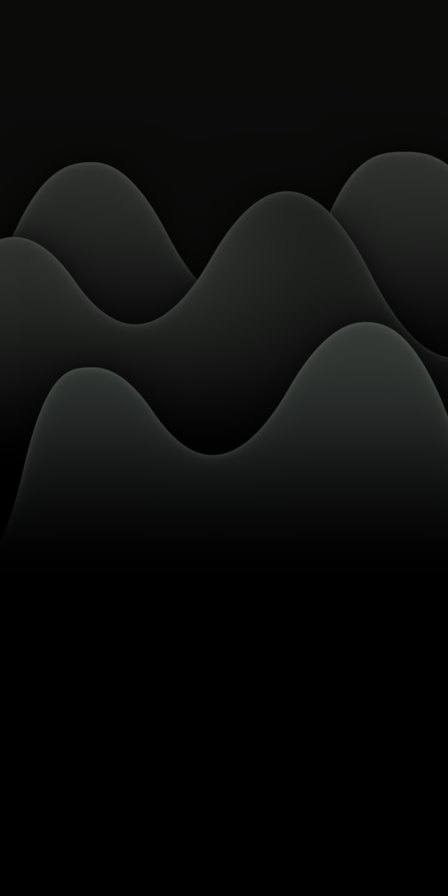
Write a Shadertoy shader that draws this background.

```glsl
const int KNOTS = 5;

// Ridge turning points: x, y, steepness of the slope to the next point
const vec3 BACK_RIDGE[KNOTS] = vec3[KNOTS](
    vec3(-0.156, 1.297, 2.5), vec3(0.208, 1.638, 2.0), vec3(0.539, 1.318, 2.8),
    vec3(0.904, 1.661, 2.5), vec3(1.302, 1.297, 2.0));
const vec3 MIDDLE_RIDGE[KNOTS] = vec3[KNOTS](
    vec3(-0.234, 1.276, 2.0), vec3(0.031, 1.471, 2.0), vec3(0.302, 1.276, 2.0),
    vec3(0.641, 1.573, 2.0), vec3(1.016, 1.201, 2.0));
const vec3 FRONT_RIDGE[KNOTS] = vec3[KNOTS](
    vec3(-0.104, 0.724, 3.0), vec3(0.208, 1.180, 2.0), vec3(0.474, 0.984, 2.0),
    vec3(0.815, 1.281, 2.3), vec3(1.177, 0.880, 2.0));

const vec3 SKY_LOW = vec3(0.034, 0.035, 0.032);
const vec3 SKY_HIGH = vec3(0.043, 0.046, 0.040);
const vec3 BACK_COLOR = vec3(0.168, 0.176, 0.168);
const vec3 MIDDLE_COLOR = vec3(0.165, 0.175, 0.165);
const vec3 FRONT_COLOR = vec3(0.198, 0.217, 0.206);
const vec3 RIM_COLOR = vec3(0.082, 0.090, 0.085);

// Heights at which each layer fades to black and reaches full colour
const vec2 BACK_FADE = vec2(1.08, 1.65);
const vec2 MIDDLE_FADE = vec2(0.93, 1.45);
const vec2 FRONT_FADE = vec2(0.69, 1.30);

const float MIDDLE_DIM = 0.70;
const float RIM_WIDTH = 0.006;
const float GLOW_WIDTH = 0.028;
const float GLOW_STRENGTH = 0.30;
const float SHADOW_WIDTH = 0.030;
const float SHADOW_STRENGTH = 0.42;

// S-shaped ramp with adjustable steepness at its centre
float ramp(float t, float steepness) {
    float s = 0.5 * pow(2.0 * min(t, 1.0 - t), steepness);
    return t < 0.5 ? s : 1.0 - s;
}

float ridgeHeight(vec3 ridge[KNOTS], float x) {
    float height = ridge[0].y;
    for (int i = 0; i < KNOTS - 1; i++) {
        vec3 a = ridge[i], b = ridge[i + 1];
        float t = clamp((x - a.x) / (b.x - a.x), 0.0, 1.0);
        height += (b.y - a.y) * ramp(t, a.z);
    }
    return height;
}

// Approximate signed distance to the ridge, positive above it
float ridgeDistance(vec3 ridge[KNOTS], vec2 p) {
    const float STEP = 0.002;
    float slope = (ridgeHeight(ridge, p.x + STEP) - ridgeHeight(ridge, p.x - STEP))
                / (2.0 * STEP);
    return (p.y - ridgeHeight(ridge, p.x)) / sqrt(1.0 + slope * slope);
}

// Lays one lit hill layer, with its cast shadow, over the scene
vec3 addLayer(vec3 scene, vec3 ridge[KNOTS], vec2 p, vec3 color, vec2 fade, float pixel) {
    float d = ridgeDistance(ridge, p);
    float depth = max(-d, 0.0);
    float light = smoothstep(fade.x, fade.y, p.y);

    scene *= 1.0 - SHADOW_STRENGTH * exp(-max(d, 0.0) / SHADOW_WIDTH);

    vec3 fill = color * light;
    float rim = exp(-depth / RIM_WIDTH) + GLOW_STRENGTH * exp(-depth / GLOW_WIDTH);
    fill += RIM_COLOR * rim * smoothstep(0.0, 0.5, light);

    return mix(scene, fill, smoothstep(pixel, -pixel, d));
}

void mainImage(out vec4 fragColor, in vec2 fragCoord) {
    // Canvas spans one unit across and two units up
    vec2 p = fragCoord / iResolution.xy * vec2(1.0, 2.0);
    float pixel = 1.0 / iResolution.x;

    vec3 color = mix(SKY_LOW, SKY_HIGH, smoothstep(1.2, 2.0, p.y));
    vec3 middleColor = MIDDLE_COLOR * mix(1.0, MIDDLE_DIM, smoothstep(0.4, 0.75, p.x));

    color = addLayer(color, BACK_RIDGE, p, BACK_COLOR, BACK_FADE, pixel);
    color = addLayer(color, MIDDLE_RIDGE, p, middleColor, MIDDLE_FADE, pixel);
    color = addLayer(color, FRONT_RIDGE, p, FRONT_COLOR, FRONT_FADE, pixel);

    fragColor = vec4(color, 1.0);
}
```
